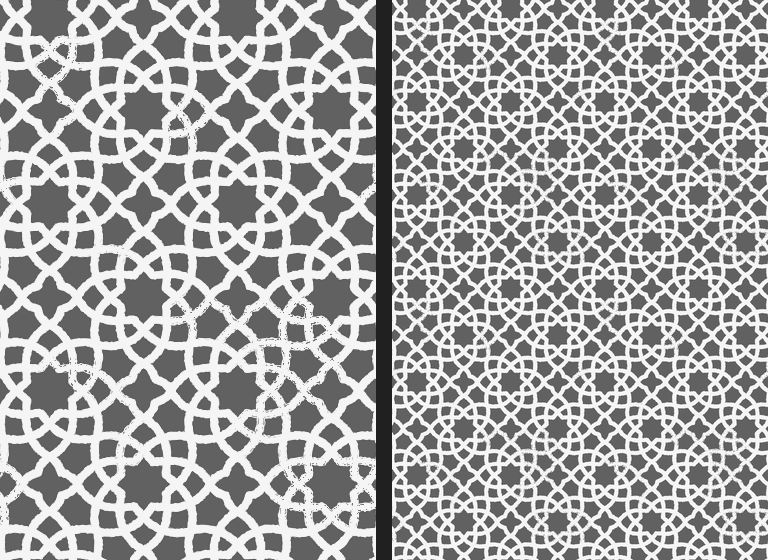
Left: one tile. Right: repeated 2 by 2.
A WebGL 2 fragment shader for this pattern:

```glsl
#version 300 es
precision highp float;
// Pale curved lattice on charcoal: eight-fold rosettes alternate with quatrefoils.
// Each half-drop diamond is folded to one wedge and drawn with a few arc distances;
// wrapping noise roughens the edges and leaves flecks in worn patches.

uniform vec2 u_resolution;
out vec4 fragColor;

const float PI = 3.14159265;
const vec3 PALE = vec3(0.96);
const vec3 CHARCOAL = vec3(0.38);
const vec3 RIM = vec3(0.35);
const vec3 FLECK = vec3(0.45);

// Lengths are fractions of one repeat.
const vec2 REPEATS = vec2(2.0, 3.0);
const vec2 STAR_CENTRE = vec2(0.2636, 0.906);
const float HALF_LINE = 0.0225;
const float NODE_RADIUS = 0.35355;      // outer crossings of a rosette
const float TIP_RADIUS = 0.1757;        // crossings at the star tips
const float NOTCH_RADIUS = 0.1292;      // inner corners of the star
const float PETAL_BEND = 0.2326;        // radius of the petal arcs
const float QUATREFOIL_NOTCH = 0.062;
const float LOBE_BEND = 0.12;           // radius of the quatrefoil arcs
const float RIM_WIDTH = 0.0034;

// Wear: amplitudes in repeats, noise grids in cells across the canvas.
const float ROUGHNESS = 0.006;
const float WORN_ROUGHNESS = 0.009;
const vec2 EDGE_GRID = vec2(172.0, 256.0);
const vec2 FLECK_GRID = vec2(240.0, 360.0);
const vec2 PATCH_GRID = vec2(6.0, 9.0);

float hash(vec2 cell) {
    uvec2 q = uvec2(cell) * uvec2(1597u, 3571u);
    uint n = (q.x ^ (q.y << 7u)) + q.y * 613u + 97u;
    n = (n ^ (n >> 15u)) * 739397u;
    n = (n ^ (n >> 13u)) * 277803u;
    n ^= n >> 16u;
    return float(n & 65535u) / 65535.0;
}

// Value noise that wraps over the whole canvas.
float wrapNoise(vec2 uv, vec2 grid) {
    vec2 p = uv * grid;
    vec2 i = floor(p);
    vec2 f = p - i;
    f = f * f * (3.0 - 2.0 * f);
    vec2 lo = mod(i, grid);
    vec2 hi = mod(i + 1.0, grid);
    return mix(mix(hash(lo), hash(vec2(hi.x, lo.y)), f.x),
               mix(hash(vec2(lo.x, hi.y)), hash(hi), f.x), f.y);
}

float cross2(vec2 a, vec2 b) { return a.x * b.y - a.y * b.x; }

vec2 polar(float radius, float angle) { return radius * vec2(cos(angle), sin(angle)); }

float segmentDistance(vec2 p, vec2 a, vec2 b) {
    vec2 ab = b - a;
    return length(p - a - ab * clamp(dot(p - a, ab) / dot(ab, ab), 0.0, 1.0));
}

// Counterclockwise minor arc of the given radius from a to b.
float arcDistance(vec2 p, vec2 a, vec2 b, float radius) {
    vec2 halfChord = 0.5 * (b - a);
    float h2 = dot(halfChord, halfChord);
    vec2 side = vec2(-halfChord.y, halfChord.x) * inversesqrt(h2);
    vec2 c = 0.5 * (a + b) + side * sqrt(radius * radius - h2);
    bool inSector = cross2(a - c, p - c) > 0.0 && cross2(p - c, b - c) > 0.0;
    return inSector ? abs(length(p - c) - radius) : min(length(p - a), length(p - b));
}

// Distance to the centre line of the lattice.
float latticeDistance(vec2 p) {
    // Nearest star of the half-drop grid
    vec2 a = abs(p - round(p));
    vec2 b = abs(p - 0.5 - round(p - 0.5));
    vec2 q = a.x + a.y < b.x + b.y ? a : b;
    q = vec2(max(q.x, q.y), min(q.x, q.y));

    // Rosette, folded to a sixteenth
    float r = length(q);
    float angle = abs(mod(atan(q.y, q.x + 1e-6) + PI / 8.0, PI / 4.0) - PI / 8.0);
    vec2 wedge = polar(r, angle);
    vec2 mirrored = polar(r, PI / 4.0 - angle);
    vec2 node = vec2(NODE_RADIUS, 0.0);
    vec2 tip = polar(TIP_RADIUS, PI / 4.0);
    float d = min(arcDistance(wedge, node, tip, PETAL_BEND),
                  arcDistance(mirrored, node, tip, PETAL_BEND));
    d = min(d, segmentDistance(wedge, vec2(TIP_RADIUS, 0.0), polar(NOTCH_RADIUS, PI / 8.0)));

    // Quatrefoil at the corner of the diamond
    vec2 notch = vec2(0.5 - QUATREFOIL_NOTCH, QUATREFOIL_NOTCH);
    return min(d, arcDistance(q, notch, node, LOBE_BEND));
}

void main() {
    vec2 uv = gl_FragCoord.xy / u_resolution;
    float pixel = REPEATS.x / u_resolution.x;

    // Lattice with ragged edges
    float worn = smoothstep(0.66, 0.82, wrapNoise(uv, PATCH_GRID));
    float ragged = wrapNoise(uv, EDGE_GRID) - 0.5;
    float edge = latticeDistance(uv * REPEATS - STAR_CENTRE) - HALF_LINE;
    edge += ragged * mix(ROUGHNESS, WORN_ROUGHNESS, worn);
    float line = 1.0 - smoothstep(-0.7 * pixel, 0.7 * pixel, edge);

    // Dark flecks just inside the worn edges
    float band = 1.0 - smoothstep(0.002, 0.005, abs(edge + 0.008));
    float fleck = worn * band * smoothstep(0.6, 0.75, wrapNoise(uv, FLECK_GRID));

    float rim = 1.0 - smoothstep(RIM_WIDTH, RIM_WIDTH + pixel, edge);
    vec3 ground = mix(CHARCOAL, RIM, rim);
    fragColor = vec4(mix(ground, mix(PALE, FLECK, fleck), line), 1.0);
}
```
